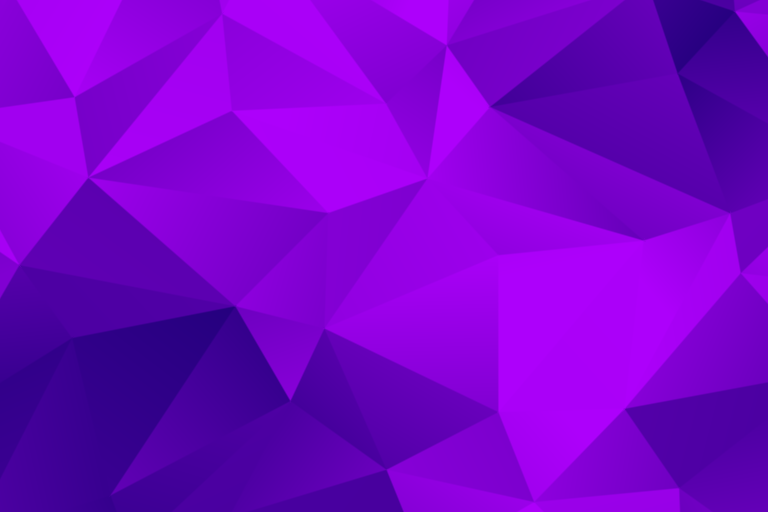
Write a Shadertoy shader that draws this background.

```glsl
// Low-poly backdrop of violet facets, from deep indigo to bright purple.
// A turned, jittered lattice is split into triangles; each one takes its tone
// from a broad light field at its centre, a random offset and a soft slope.

const float CELL_SIZE   = 0.255;  // lattice step, in canvas heights
const float JITTER      = 0.84;   // vertex scatter, in cells
const float GRID_ANGLE  = 0.42;   // lattice turn, in radians
const float EDGE_SOFT   = 0.0022; // half width of an edge, in canvas heights
const float BASE_TONE   = 0.61;
const float FACE_SPREAD = 0.19;   // tone range between neighbouring faces
const float FACE_SLOPE  = 0.17;   // tone change across a cell within a face
const float TONE_MIN    = 0.08;
const float TONE_MAX    = 0.68;

// Integer hash (PCG style) giving three values in 0..1
vec3 hash3(ivec3 key) {
    uvec3 v = uvec3(key) * 1664525u + 1013904223u;
    v.x += v.y * v.z; v.y += v.z * v.x; v.z += v.x * v.y;
    v ^= v >> 16u;
    v.x += v.y * v.z; v.y += v.z * v.x; v.z += v.x * v.y;
    return vec3(v >> 8u) / 16777216.0;
}

float cross2(vec2 a, vec2 b) { return a.x * b.y - a.y * b.x; }

float glow(vec2 p, vec2 center, float radius) {
    vec2 d = (p - center) / radius;
    return exp(-dot(d, d));
}

// Broad light and shade over the canvas, p in canvas heights
float lightField(vec2 p) {
    float tone = BASE_TONE;
    tone += 0.06 * glow(p, vec2(0.98, 0.48), 0.26);
    tone -= 0.42 * glow(p, vec2(0.22, 0.11), 0.44);
    tone -= 0.45 * glow(p, vec2(1.42, 0.90), 0.28);
    tone -= 0.15 * glow(p, vec2(0.72, 0.10), 0.20);
    tone -= 0.28 * glow(p, vec2(1.50, 0.10), 0.25);
    return tone;
}

vec2 vertexAt(ivec2 id) {
    return vec2(id) + JITTER * (hash3(ivec3(id, 7)).xy - 0.5);
}

float triArea(vec2 a, vec2 b, vec2 c) { return cross2(b - a, c - a); }

float edgeDistance(vec2 p, vec2 a, vec2 b) {
    return cross2(b - a, p - a) / length(b - a);
}

// Adds one counterclockwise face: x = weighted tone, y = weight
vec2 facet(vec2 p, vec2 a, vec2 b, vec2 c, ivec3 key, mat2 toCanvas) {
    float inside = min(edgeDistance(p, a, b),
                   min(edgeDistance(p, b, c), edgeDistance(p, c, a)));
    float soft = EDGE_SOFT / CELL_SIZE;
    float cover = smoothstep(-soft, soft, inside);
    vec2 center = (a + b + c) / 3.0;
    vec3 rnd = hash3(key);
    float angle = 6.28318 * rnd.y;
    float tone = lightField(toCanvas * center)
               + FACE_SPREAD * (rnd.x - 0.5)
               + FACE_SLOPE * rnd.z * dot(p - center, vec2(cos(angle), sin(angle)));
    return vec2(clamp(tone, TONE_MIN, TONE_MAX), 1.0) * cover;
}

// Indigo to purple ramp, driven by the red level
vec3 violet(float tone) { return vec3(tone, 0.0, 0.365 + 0.91 * tone); }

void mainImage(out vec4 fragColor, in vec2 fragCoord) {
    float co = cos(GRID_ANGLE), si = sin(GRID_ANGLE);
    mat2 toCanvas = CELL_SIZE * mat2(co, si, -si, co);
    vec2 p = inverse(toCanvas) * (fragCoord / iResolution.y);
    ivec2 home = ivec2(floor(p));

    // Blend the faces of the nearby cells by their coverage
    vec2 sum = vec2(0.0);
    for (int y = -1; y <= 1; y++)
    for (int x = -1; x <= 1; x++) {
        ivec2 id = home + ivec2(x, y);
        vec2 a = vertexAt(id);
        vec2 b = vertexAt(id + ivec2(1, 0));
        vec2 c = vertexAt(id + ivec2(1, 1));
        vec2 d = vertexAt(id + ivec2(0, 1));
        ivec3 key1 = ivec3(id, 21), key2 = ivec3(id, 43);

        // Cut along the diagonal that leaves the larger small face
        float cutAC = min(triArea(a, b, c), triArea(a, c, d));
        float cutBD = min(triArea(a, b, d), triArea(b, c, d));
        if (cutAC > cutBD) {
            sum += facet(p, a, b, c, key1, toCanvas);
            sum += facet(p, a, c, d, key2, toCanvas);
        } else {
            sum += facet(p, a, b, d, key1, toCanvas);
            sum += facet(p, b, c, d, key2, toCanvas);
        }
    }
    fragColor = vec4(violet(sum.x / max(sum.y, 0.0001)), 1.0);
}
```
